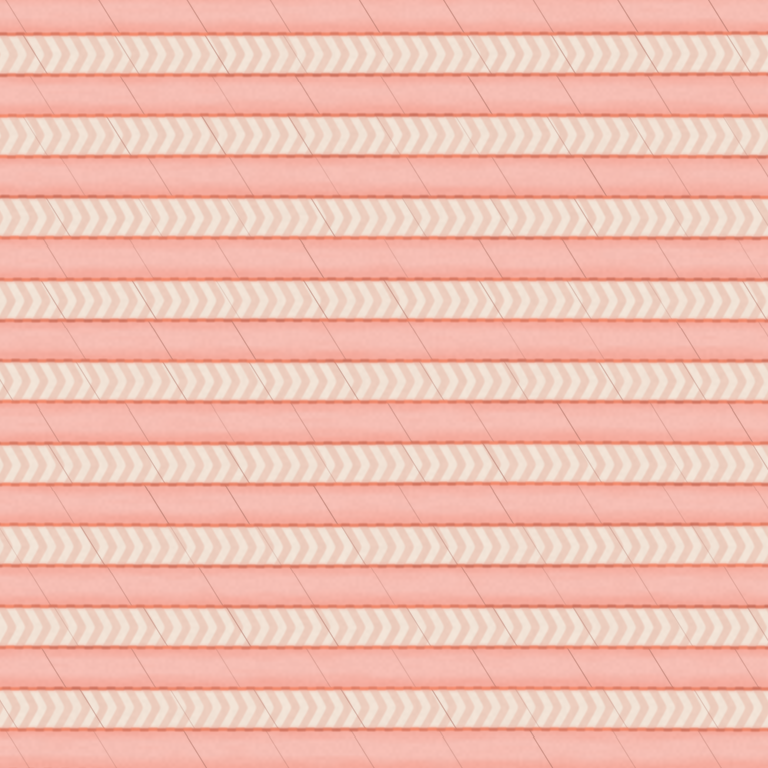
Write a WebGL 2 fragment shader that draws this pattern.

```glsl
#version 300 es
precision highp float;

uniform vec2 u_resolution;
out vec4 fragColor;

const float ROW_PITCH = 0.10665;
const float FIRST_ROW = 0.0703;
const float CREAM_HALF = 0.0267;
const float PINK_HALF = 0.0266;
const float CHEVRONS = 44.0;
const float SEAMS = 8.8;

const vec3 PINK_LIGHT = vec3(0.965, 0.745, 0.705);
const vec3 PINK_DEEP = vec3(0.96, 0.665, 0.61);
const vec3 CREAM = vec3(0.95, 0.895, 0.845);
const vec3 BLUSH = vec3(0.925, 0.795, 0.735);
const vec3 CORAL = vec3(0.95, 0.53, 0.41);
const vec3 GAP_DARK = vec3(0.76, 0.41, 0.34);
const vec3 SEAM_COLOR = vec3(0.70, 0.47, 0.42);

float hash(vec2 p) {
    p = fract(p * vec2(0.1031, 0.1137));
    p += dot(p, p.yx + 33.33);
    return fract((p.x + p.y) * p.x * 47.31);
}

float noise(vec2 p) {
    vec2 i = floor(p), f = fract(p);
    f = f * f * (3.0 - 2.0 * f);
    float low = mix(hash(i), hash(i + vec2(1, 0)), f.x);
    float high = mix(hash(i + vec2(0, 1)), hash(i + vec2(1, 1)), f.x);
    return mix(low, high, f.y);
}

// Soft line centred on zero
float line(float d, float halfWidth, float blur) {
    return 1.0 - smoothstep(halfWidth - blur, halfWidth + blur, abs(d));
}

// Slanted paper joint, with a different strength in each turn
float seam(float x, float y, float row, float blur) {
    float phase = (x - 0.62 * y) * SEAMS + hash(vec2(row, 7.0));
    float turn = floor(phase);
    float shift = 0.5 + 0.12 * (hash(vec2(turn, row)) - 0.5);
    float d = (fract(phase) - shift) / SEAMS;
    return line(d, 0.0010, blur) * mix(0.3, 0.9, hash(vec2(row + 3.0, turn)));
}

// Right-pointing bands: 1 on cream, 0 on blush
float chevron(float x, float v, float row) {
    float fold = v + 0.16 * (hash(vec2(row, 19.0)) - 0.5);
    float bend = sqrt(fold * fold + 0.012);
    float phase = (x + 0.0155 * bend) * CHEVRONS + hash(vec2(row, 23.0));
    return smoothstep(-0.55, 0.55, cos(6.2831853 * phase));
}

vec3 pinkStraw(vec2 p, float y, float row, float blur) {
    float v = y / PINK_HALF;
    float rim = smoothstep(0.15, 1.0, abs(v + 0.08));
    float mottling = noise(vec2(p.x * 26.0, p.y * 150.0)) - 0.5;
    vec3 color = mix(PINK_LIGHT, PINK_DEEP, clamp(rim + 0.35 * mottling, 0.0, 1.0));
    return mix(color, SEAM_COLOR, 0.65 * seam(p.x, y, row, blur));
}

vec3 creamStraw(vec2 p, float y, float row, float blur) {
    float v = y / CREAM_HALF;
    float band = chevron(p.x, v, row);
    float fade = 0.8 + 0.2 * noise(vec2(p.x * 40.0, row * 5.0));
    vec3 color = mix(BLUSH, CREAM, mix(0.5, band, fade));
    color = mix(color, PINK_DEEP, 0.5 * smoothstep(0.72, 1.0, abs(v)));
    return mix(color, SEAM_COLOR, 0.55 * seam(p.x, y, row + 40.0, blur));
}

// Gap tint: coral dashes over an uneven dark shadow
vec3 gapColor(float x, float side, float row) {
    float dash = chevron(x, side, row);
    float shade = noise(vec2(x * 9.0, row * 3.0 + side));
    return mix(GAP_DARK, CORAL, clamp(0.15 + 0.45 * dash + 0.5 * shade, 0.0, 1.0));
}

void main() {
    vec2 p = gl_FragCoord.xy / u_resolution;
    float blur = max(0.0008, 0.75 / u_resolution.y);

    // Rows counted downward, slightly bowed along their length
    float down = 1.0 - p.y;
    down += 0.0016 * (noise(vec2(p.x * 3.0, floor(down / ROW_PITCH))) - 0.5);
    float rowPosition = (down - FIRST_ROW) / ROW_PITCH;
    float creamRow = floor(rowPosition + 0.5);
    float pinkRow = floor(rowPosition);
    float creamY = (rowPosition - creamRow) * ROW_PITCH;
    float pinkY = (rowPosition - pinkRow - 0.5) * ROW_PITCH;

    // Alternating straws
    vec3 cream = creamStraw(p, creamY, creamRow, blur);
    vec3 pink = pinkStraw(p, pinkY, pinkRow, blur);
    float edge = abs(creamY) - CREAM_HALF;
    vec3 color = mix(cream, pink, smoothstep(-blur, blur, edge));

    // Scalloped gap between straws
    float side = creamY < 0.0 ? -1.0 : 1.0;
    float scallop = 0.0006 * (chevron(p.x, side, creamRow) - 0.5);
    float gap = line(edge + scallop, 0.0021, blur + 0.0009);
    color = mix(color, gapColor(p.x, side, creamRow), 0.92 * gap);

    // Fine paper grain
    color += 0.018 * (noise(p * 230.0) - 0.5);
    fragColor = vec4(clamp(color, 0.0, 1.0), 1.0);
}
```
